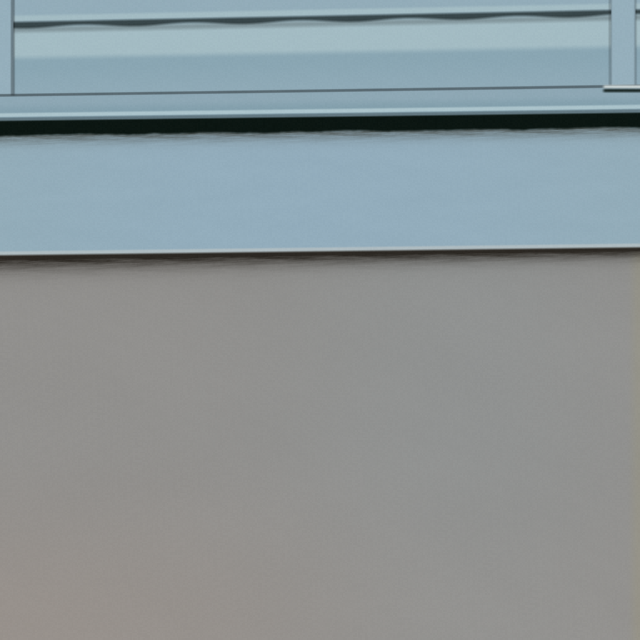
Write a WebGL 1 fragment shader that draws this texture.

```glsl
precision highp float;
uniform vec2 u_resolution;

#define PAINT vec3(0.575, 0.675, 0.725)
#define PAINT_LIGHT vec3(0.64, 0.735, 0.765)
#define PAINT_SHADE vec3(0.515, 0.625, 0.675)
#define PLASTER vec3(0.568, 0.564, 0.555)
#define GAP_DARK vec3(0.045, 0.085, 0.07)
#define SHADOW_BROWN vec3(0.15, 0.135, 0.115)
#define RAIL_TOP 0.149
#define GAP_TOP 0.189
#define SILL_TOP 0.212
#define SILL_BOTTOM 0.399
#define GRAIN 0.012

float hash(vec2 p) {
  return fract(sin(dot(p, vec2(127.1, 311.7))) * 4375.85);
}

// Layered sines, each octave bent by the one before.
float ripple(vec2 p) {
  float sum = 0.0;
  float amp = 0.5;
  for (int i = 0; i < 4; i++) {
    sum += amp * sin(p.x + 1.7 * sin(p.y)) * cos(p.y + 0.6 * sin(p.x));
    p = mat2(1.6, 1.1, -1.1, 1.6) * p + 2.3;
    amp *= 0.55;
  }
  return sum;
}

float below(float depth, float edge, float blur) {
  return smoothstep(edge - blur, edge + blur, depth);
}

float band(float v, float a, float b, float blur) {
  return below(v, a, blur) * (1.0 - below(v, b, blur));
}

// Louvre slats framed by upright stiles.
vec3 shutter(float x, float d, float px) {
  vec3 col = mix(PAINT, PAINT_LIGHT, band(d, 0.025, 0.034, 0.003));
  col = mix(col, PAINT_LIGHT, below(d, 0.042, 0.004));
  col = mix(col, PAINT_SHADE + 0.025, below(d, 0.091, 0.006));
  col = mix(col, PAINT, 0.6 * below(d, 0.125, 0.025));
  float slit = band(d, 0.035, 0.043 + 0.002 * sin(x * 37.0), 0.0015 + px);
  col = mix(col, vec3(0.18, 0.23, 0.24), 0.9 * slit);
  col *= 1.0 - 0.2 * band(d, 0.043, 0.051, 0.004);

  float stile = 1.0 - band(x, 0.021, 0.955, px) - below(x, 0.993, px);
  col = mix(col, PAINT + 0.01, clamp(stile, 0.0, 1.0));
  float seam = band(x, 0.017, 0.023, 0.002) + 0.6 * band(x, 0.951, 0.956, 0.002)
             + 0.6 * band(x, 0.991, 0.995, 0.002);
  return col * (1.0 - 0.3 * seam);
}

// Bottom rail with a bright lower lip.
vec3 rail(float x, float d) {
  vec3 col = mix(PAINT - 0.02, PAINT_SHADE, below(d, 0.168, 0.008));
  col = mix(col, PAINT_LIGHT + 0.03, band(d, 0.177, 0.183, 0.002));
  return mix(col, PAINT_SHADE * 0.75, band(d, 0.184, 0.192, 0.002));
}

vec3 wall(vec2 uv, float d) {
  vec3 col = PLASTER;
  col += vec3(0.025, 0.004, -0.008) * smoothstep(0.35, 0.0, uv.y) * (1.0 - 0.7 * uv.x);
  col += vec3(-0.004, 0.008, 0.014) * exp(-12.0 * pow(uv.x - 0.72, 2.0));
  col += vec3(0.012, 0.006, -0.025) * below(uv.x, 0.988, 0.01);
  col += 0.006 * ripple(uv * vec2(9.0, 13.0));

  // Cast shadow, deep at the sill and streaky as it fades.
  float streak = ripple(vec2(uv.x * 38.0, d * 330.0));
  float drop = max(d - SILL_BOTTOM, 0.0);
  float reach = mix(0.019, 0.013, uv.x);
  float shade = exp(-pow(drop / reach, 1.6)) + 0.16 * exp(-drop / 0.022);
  shade *= 1.0 + 0.28 * streak * below(drop, 0.006, 0.005);
  return mix(col, SHADOW_BROWN, clamp(shade, 0.0, 0.95));
}

vec3 sill(vec2 uv, float d) {
  vec3 col = PAINT + vec3(0.0, 0.002, 0.012) * sin(uv.x * 3.14);
  col += 0.006 * ripple(vec2(uv.x * 16.0, d * 60.0));
  float drop = max(d - SILL_TOP, 0.0);
  float streak = ripple(vec2(uv.x * 42.0, d * 360.0));
  float shade = 0.62 * exp(-pow(drop / 0.011, 1.5)) * (1.0 + 0.5 * streak);
  col = mix(col, vec3(0.27, 0.28, 0.26), clamp(shade, 0.0, 1.0));
  return mix(col, vec3(0.71, 0.75, 0.76), 0.8 * below(d, 0.393, 0.002));
}

void main() {
  vec2 uv = gl_FragCoord.xy / u_resolution;
  float px = 1.0 / u_resolution.y;
  float fall = 1.0 - uv.y;
  // Depth below the top, following the tilt of the boards.
  float d = fall + uv.x * mix(0.020, 0.0125, smoothstep(0.02, 0.2, fall));
  float soft = 0.001 + px;

  vec3 col = shutter(uv.x, d, px);
  col = mix(col, rail(uv.x, d), below(d, RAIL_TOP, soft));
  col *= 1.0 - 0.38 * band(d, 0.147, 0.151, 0.0015);

  // Bright catch plate over a dark slot at the right.
  float catchSide = below(uv.x, 0.943, 0.004);
  col = mix(col, vec3(0.78, 0.82, 0.82), catchSide * band(fall, 0.133, 0.138, soft));
  col = mix(col, GAP_DARK, 0.85 * catchSide * band(fall, 0.139, 0.144, soft));

  col = mix(col, GAP_DARK, below(d, GAP_TOP, 0.002));
  float ragged = SILL_TOP + 0.0025 * ripple(vec2(uv.x * 30.0, 1.0));
  col = mix(col, sill(uv, d), below(d, ragged, 0.003));
  col = mix(col, wall(uv, d), below(d, SILL_BOTTOM, soft));

  col += GRAIN * (hash(floor(uv * 384.0)) - 0.5);
  gl_FragColor = vec4(clamp(col, 0.0, 1.0), 1.0);
}
```
